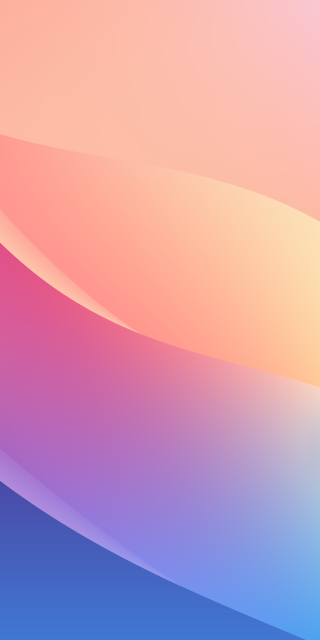
Write a Shadertoy shader that draws this background.

```glsl
const float EDGE_SOFTNESS = 0.8;   // in output pixels
const float GLOW_STRENGTH = 0.22;

// Cubic coefficients of each edge: depth below the top as a function of x
const vec4 RIDGE_EDGE = vec4(0.2096, 0.146, -0.164, 0.155);
const vec4 ROSE_EDGE  = vec4(0.379, 0.490, -0.463, 0.199);
const vec4 ROSE_FOLD  = vec4(0.3268, 0.553, -0.249, 0.0);
const vec4 BLUE_EDGE  = vec4(0.7513, 0.375, -0.189, 0.072);
const vec4 BLUE_FOLD  = vec4(0.7005, 0.430, -0.088, 0.0);

// Colour meshes: rows run from upper to lower edge, columns left to right
const vec3 SKY[9] = vec3[9](
    vec3(0.99, 0.69, 0.62), vec3(0.99, 0.735, 0.68), vec3(0.975, 0.78, 0.83),
    vec3(0.99, 0.71, 0.63), vec3(0.99, 0.745, 0.67), vec3(0.99, 0.75, 0.735),
    vec3(0.995, 0.73, 0.64), vec3(0.99, 0.74, 0.65), vec3(0.99, 0.73, 0.645));
const vec3 PEACH[9] = vec3[9](
    vec3(1.0, 0.605, 0.56), vec3(0.99, 0.765, 0.66), vec3(0.99, 0.885, 0.715),
    vec3(1.0, 0.595, 0.57), vec3(1.0, 0.69, 0.595), vec3(0.99, 0.855, 0.67),
    vec3(1.0, 0.58, 0.57), vec3(1.0, 0.60, 0.56), vec3(1.0, 0.785, 0.59));
const vec3 ROSE[9] = vec3[9](
    vec3(0.88, 0.31, 0.53), vec3(0.94, 0.49, 0.57), vec3(0.98, 0.84, 0.765),
    vec3(0.80, 0.38, 0.645), vec3(0.69, 0.48, 0.765), vec3(0.61, 0.745, 0.88),
    vec3(0.59, 0.39, 0.80), vec3(0.49, 0.55, 0.92), vec3(0.29, 0.63, 0.94));

const vec3 INDIGO      = vec3(0.29, 0.29, 0.65);
const vec3 AZURE       = vec3(0.25, 0.47, 0.83);
const vec3 FOLD_CORAL  = vec3(0.99, 0.66, 0.60);
const vec3 FOLD_CREAM  = vec3(0.995, 0.77, 0.675);
const vec3 FOLD_LILAC  = vec3(0.70, 0.55, 0.86);
const vec3 FOLD_SKY    = vec3(0.59, 0.61, 0.94);
const vec3 GLOW_COLOR  = vec3(0.66, 0.63, 0.80);
const vec2 GLOW_CENTER = vec2(1.0, 0.70);
const vec2 GLOW_SIZE   = vec2(0.05, 0.055);

float edgeDepth(vec4 k, float x) {
    return k.x + x * (k.y + x * (k.z + x * k.w));
}

// Smooth curve through three colours at 0, 0.5 and 1
vec3 blend3(vec3 a, vec3 b, vec3 c, float t) {
    return a * (1.0 - t) * (1.0 - 2.0 * t)
         + b * 4.0 * t * (1.0 - t)
         + c * t * (2.0 * t - 1.0);
}

vec3 meshColor(vec3 mesh[9], float x, float s) {
    s = clamp(s, 0.0, 1.0);
    vec3 upper  = blend3(mesh[0], mesh[1], mesh[2], x);
    vec3 middle = blend3(mesh[3], mesh[4], mesh[5], x);
    vec3 lower  = blend3(mesh[6], mesh[7], mesh[8], x);
    return blend3(upper, middle, lower, s);
}

// Coverage of everything below an edge
float below(float depth, float edge) {
    float w = EDGE_SOFTNESS / iResolution.y;
    return smoothstep(-w, w, depth - edge);
}

// Position between two edges, 0 at the upper and 1 at the lower
float across(float depth, float upper, float lower) {
    return clamp((depth - upper) / max(lower - upper, 0.001), 0.0, 1.0);
}

void mainImage(out vec4 fragColor, in vec2 fragCoord) {
    vec2 uv = fragCoord / iResolution.xy;
    float x = uv.x;
    float depth = 1.0 - uv.y;

    float ridge    = edgeDepth(RIDGE_EDGE, x);
    float rose     = edgeDepth(ROSE_EDGE, x);
    float roseFold = edgeDepth(ROSE_FOLD, x);
    float blue     = edgeDepth(BLUE_EDGE, x);
    float blueFold = edgeDepth(BLUE_FOLD, x);

    // Upper layers
    vec3 color = meshColor(SKY, x, depth / ridge);
    vec3 peach = meshColor(PEACH, x, across(depth, ridge, rose));
    color = mix(color, peach, below(depth, ridge));

    // Pale fold above the rose layer
    vec3 cream = mix(FOLD_CORAL, FOLD_CREAM, across(depth, roseFold, rose));
    color = mix(color, cream, below(depth, roseFold));

    // Rose layer with a lavender glow at the right
    vec3 roseColor = meshColor(ROSE, x, across(depth, rose, blue));
    vec2 g = (vec2(x, depth) - GLOW_CENTER) / GLOW_SIZE;
    roseColor = mix(roseColor, GLOW_COLOR, GLOW_STRENGTH * exp(-dot(g, g)));
    color = mix(color, roseColor, below(depth, rose));

    // Lilac fold above the blue layer
    vec3 lilac = mix(FOLD_LILAC, FOLD_SKY, smoothstep(0.0, 0.6, x));
    lilac = mix(roseColor, lilac, mix(0.3, 1.0, across(depth, blueFold, blue)));
    color = mix(color, lilac, below(depth, blueFold) * step(blueFold, blue));

    // Blue base
    vec3 base = mix(INDIGO, AZURE, across(depth, BLUE_EDGE.x, 1.0));
    color = mix(color, base, below(depth, blue));

    fragColor = vec4(color, 1.0);
}
```
